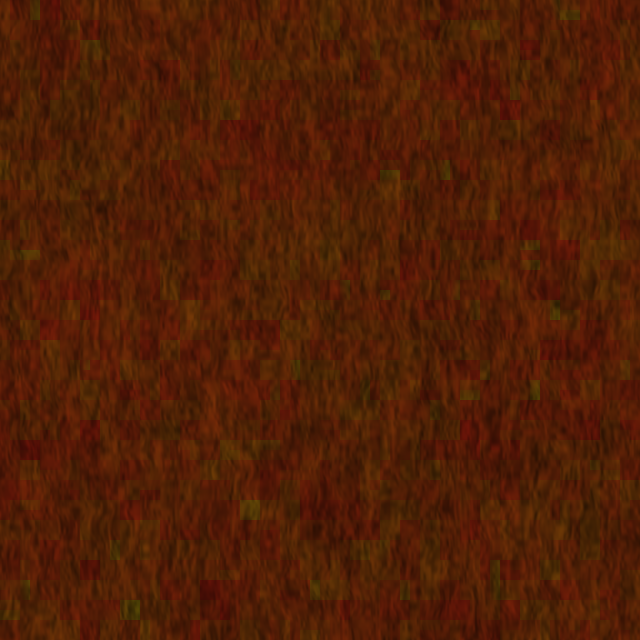
This texture is drawn by a Shadertoy shader. Its source:

```glsl
// Dark rust-brown fibrous surface, like worn bark or matted hair.
// Stretched, warped value noise shades short vertical fibres; a grid of
// randomly split blocks shifts the hue towards crimson or olive.

#define BASE_COLOR vec3(0.320, 0.121, 0.021)
#define HUE_SHIFT vec3(-0.012, 0.066, -0.004)
#define OLIVE_SHIFT vec3(-0.02, 0.065, 0.0)
#define BLOCKS 32.0
#define OLIVE_SHARE 0.022
#define FIBRE_SCALE vec2(150.0, 40.0)
#define FINE_SCALE vec2(250.0, 95.0)
#define FIBRE_CONTRAST 0.42
#define FINE_CONTRAST 0.36
#define BROAD_CONTRAST 0.25

// Integer hash of a lattice point, 0 to 1
float hash(vec2 p, float seed) {
    uvec2 q = uvec2(ivec2(p) + 4096);
    uint n = q.x * 1597u + q.y * 51749u + uint(seed) * 7919u;
    n = (n ^ (n >> 15)) * 739981u;
    n = (n ^ (n >> 13)) * 917503u;
    n ^= n >> 16;
    return float(n & 65535u) / 65535.0;
}

// Smooth value noise, 0 to 1
float noise(vec2 p, float seed) {
    vec2 i = floor(p);
    vec2 f = fract(p);
    f = f * f * (3.0 - 2.0 * f);
    float low = mix(hash(i, seed), hash(i + vec2(1, 0), seed), f.x);
    float high = mix(hash(i + vec2(0, 1), seed), hash(i + vec2(1, 1), seed), f.x);
    return mix(low, high, f.y);
}

// Colour offset of the block, or half block, that covers uv
vec3 blockTint(vec2 uv) {
    vec2 p = uv * BLOCKS;
    vec2 cell = floor(p);
    vec2 local = fract(p);

    // Split into columns, rows or quarters, or leave whole
    float kind = hash(cell, 1.0);
    vec2 split = vec2(kind < 0.6 ? 2.0 : 1.0, kind > 0.5 && kind < 0.75 ? 2.0 : 1.0);
    vec2 part = cell * 2.0 + floor(local * split);
    vec2 inner = fract(local * split);

    float broad = noise(cell * 0.3, 2.0) - 0.5;
    float whole = hash(cell, 3.0) + hash(cell, 4.0) - 1.0;
    float piece = hash(part, 5.0) - 0.5;
    float slope = (inner.x - 0.5) * (hash(part, 6.0) - 0.5)
                + (inner.y - 0.5) * (hash(part, 7.0) - 0.5);
    float hue = 0.6 * broad + 0.5 * whole + 0.6 * piece + 0.5 * slope;

    float olive = step(1.0 - OLIVE_SHARE, hash(part, 8.0));
    olive *= 0.65 + 0.35 * inner.x + slope;
    return HUE_SHIFT * hue + OLIVE_SHIFT * olive;
}

// Relative brightness of the fibres, around 1
float fibreShade(vec2 uv) {
    float sway = noise(uv * vec2(45.0, 34.0), 11.0) - 0.5;
    float drift = noise(uv * vec2(9.0, 7.0), 12.0) - 0.5;
    vec2 p = uv + vec2(0.007 * sway + 0.012 * drift, 0.015 * drift);

    float fibre = noise(p * FIBRE_SCALE, 13.0) - 0.5;
    float fine = noise((p + vec2(0.06 * uv.y, 0.0)) * FINE_SCALE, 14.0) - 0.5;
    float broad = 0.7 * noise(p * vec2(36.0, 18.0), 15.0)
                + 0.5 * noise(p * vec2(9.0, 6.0), 16.0) - 0.6;
    return 1.0 + FIBRE_CONTRAST * fibre + FINE_CONTRAST * fine + BROAD_CONTRAST * broad;
}

void mainImage(out vec4 fragColor, in vec2 fragCoord) {
    vec2 uv = fragCoord / iResolution.y;

    // Four samples smooth the block edges
    vec3 tint = vec3(0.0);
    for (int i = 0; i < 4; i++) {
        vec2 offset = vec2(i & 1, i >> 1) - 0.5;
        tint += 0.25 * blockTint(uv + 0.6 * offset / iResolution.y);
    }

    vec3 color = (BASE_COLOR + tint) * fibreShade(uv);
    fragColor = vec4(clamp(color, 0.0, 1.0), 1.0);
}
```
